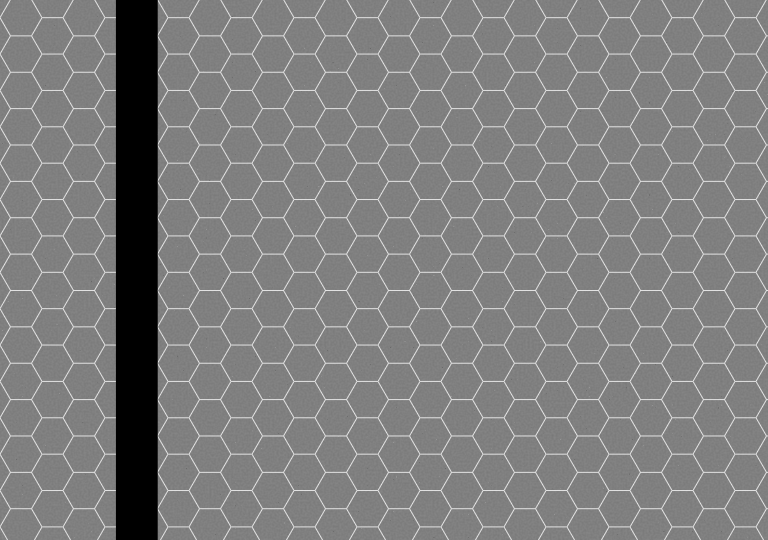
Write a Shadertoy shader that draws this pattern.

```glsl
vec2 gradientAt(vec2 cell) {
    vec3 h = fract(cell.xyx * vec3(0.1031, 0.1030, 0.0973));
    h += dot(h, h.yzx + 33.33);
    float angle = 6.2832 * fract((h.x + h.y) * h.z);
    return vec2(cos(angle), sin(angle));
}

float gradientNoise(vec2 p) {
    vec2 cell = floor(p), f = fract(p);
    vec2 u = f * f * f * (f * (f * 6.0 - 15.0) + 10.0);
    vec2 e = vec2(0.0, 1.0);
    float bottom = mix(dot(gradientAt(cell), f),
                       dot(gradientAt(cell + e.yx), f - e.yx), u.x);
    float top = mix(dot(gradientAt(cell + e.xy), f - e.xy),
                    dot(gradientAt(cell + e.yy), f - e.yy), u.x);
    return mix(bottom, top, u.y);
}

// Distance to the nearest edge of a flat-topped hexagon grid with unit sides
float hexEdgeDistance(vec2 p) {
    vec2 period = vec2(3.0, sqrt(3.0));
    vec2 a = mod(p, period) - 0.5 * period;
    vec2 b = mod(p - 0.5 * period, period) - 0.5 * period;
    vec2 local = abs(dot(a, a) < dot(b, b) ? a : b);
    return 0.5 * sqrt(3.0) - max(local.y, dot(local, vec2(0.5 * sqrt(3.0), 0.5)));
}

// Share of a pixel covered by a band of the given half width
float bandCoverage(float dist, float halfWidth, float pixel) {
    return clamp((dist + halfWidth) / pixel + 0.5, 0.0, 1.0)
         - clamp((dist - halfWidth) / pixel + 0.5, 0.0, 1.0);
}

void mainImage(out vec4 fragColor, in vec2 fragCoord) {
    // One unit is a hexagon side, measured from the top left
    float side = iResolution.y * 14.0 / 360.0;
    float pixel = 1.0 / side;
    vec2 p = vec2(fragCoord.x, iResolution.y - fragCoord.y) / side;

    // Grey ground with fine grain and sparse specks
    float speck = gradientNoise(p * 7.3 + 41.7);
    float shade = 0.5 + 0.035 * gradientNoise(p * 9.7 + 5.3);
    shade += 0.08 * sign(speck) * smoothstep(0.52, 0.65, abs(speck));

    // Thin pale hexagon outlines
    float edge = hexEdgeDistance(p - vec2(1.0, 0.842));
    shade = mix(shade, 0.9, bandCoverage(edge, 0.023, pixel));

    // Solid vertical bar
    shade *= 1.0 - bandCoverage(p.x - 6.515, 0.995, pixel);

    fragColor = vec4(vec3(shade), 1.0);
}
```
